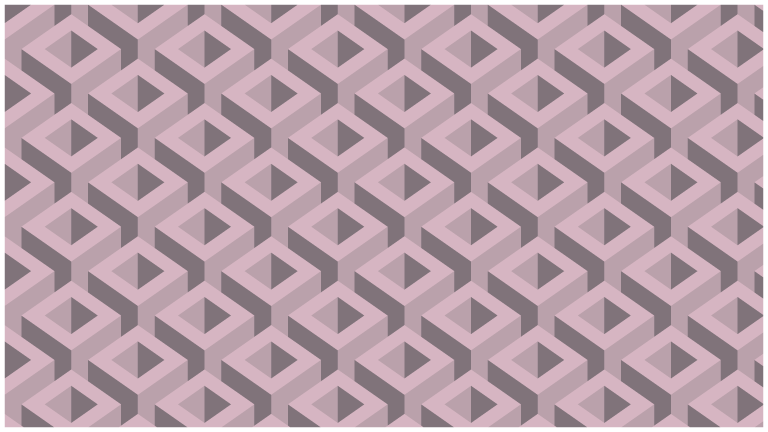
A Shadertoy shader for this pattern:

```glsl
// Staggered lattice of diamond-topped columns with two-tone pits, inside a thin white frame.

// Lengths are fractions of the canvas height.
const vec2  PERIOD     = vec2(0.3085, 0.2056); // spacing of columns in one lattice
const vec2  ANCHOR     = vec2(0.7819, 0.4752); // centre of one diamond
const vec2  OUTER_HALF = vec2(0.1154, 0.0807); // half size of the diamond top
const vec2  PIT_HALF   = vec2(0.0614, 0.0430); // half size of the pit
const float FRAME      = 0.0112;               // frame width
const int   SAMPLES    = 4;                    // antialiasing samples per axis

const vec3 LIGHT = vec3(0.84, 0.71, 0.76);
const vec3 MID   = vec3(0.73, 0.63, 0.67);
const vec3 DARK  = vec3(0.50, 0.45, 0.48);
const vec3 WHITE = vec3(1.0);

// Horizontal offset, distance below the upper rim, and rim half height
// of the nearest column above p in one lattice.
vec3 columnAbove(vec2 p, vec2 origin) {
    vec2 q = p - origin;
    float x = q.x - PERIOD.x * floor(q.x / PERIOD.x + 0.5);
    float halfHeight = OUTER_HALF.y * (1.0 - abs(x) / OUTER_HALF.x);
    if (halfHeight <= 0.0) return vec3(x, 1e3, 0.0);
    return vec3(x, mod(halfHeight - q.y, PERIOD.y), halfHeight);
}

vec3 columnColor(vec2 p) {
    // The column with the closest upper rim hides those behind it.
    vec3 a = columnAbove(p, ANCHOR);
    vec3 b = columnAbove(p, ANCHOR + 0.5 * PERIOD);
    vec3 hit = a.y < b.y ? a : b;

    // Side walls: dark on the left, mid on the right.
    if (hit.y > 2.0 * hit.z) return hit.x < 0.0 ? DARK : MID;

    // Top face, with a pit shaded the opposite way.
    vec2 local = abs(vec2(hit.x, hit.z - hit.y)) / PIT_HALF;
    if (local.x + local.y < 1.0) return hit.x < 0.0 ? MID : DARK;
    return LIGHT;
}

vec3 sceneColor(vec2 p, vec2 canvas) {
    vec2 edge = min(p, canvas - p);
    return min(edge.x, edge.y) < FRAME ? WHITE : columnColor(p);
}

void mainImage(out vec4 fragColor, in vec2 fragCoord) {
    vec2 canvas = iResolution.xy / iResolution.y;
    vec3 sum = vec3(0.0);

    // Average a regular grid of samples over the pixel.
    for (int j = 0; j < SAMPLES; j++) {
        for (int i = 0; i < SAMPLES; i++) {
            vec2 jitter = (vec2(i, j) + 0.5) / float(SAMPLES) - 0.5;
            sum += sceneColor((fragCoord + jitter) / iResolution.y, canvas);
        }
    }
    fragColor = vec4(sum / float(SAMPLES * SAMPLES), 1.0);
}
```
